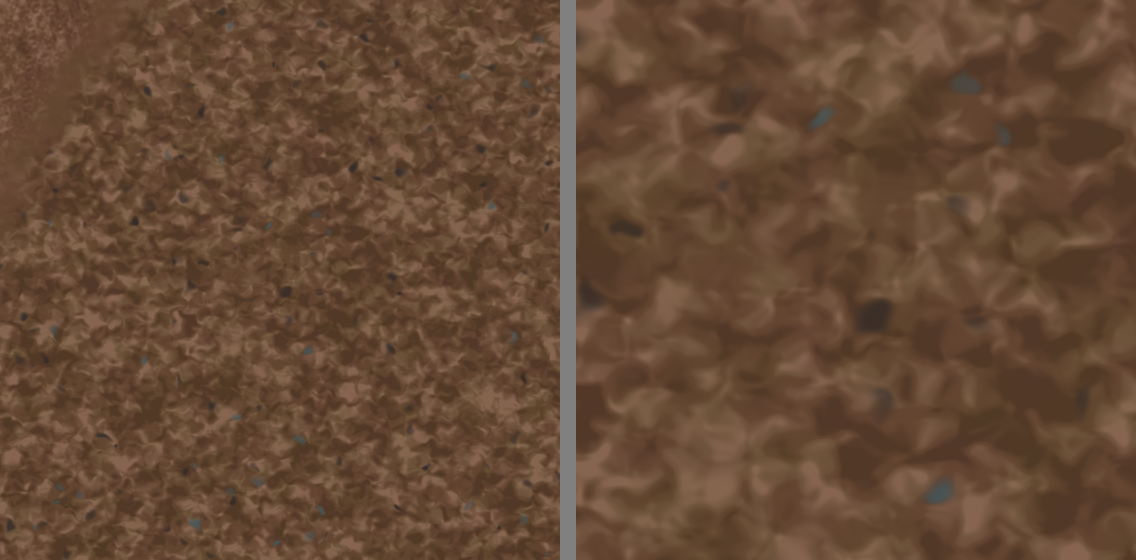
Left, the full canvas; right, a detail of the centre.
A WebGL 2 fragment shader for this texture:

```glsl
#version 300 es
precision highp float;
// Soft brown granular ground with dark and blue-grey specks and a finer worn corner.

uniform vec2 u_resolution;
out vec4 fragColor;

const vec3 UMBER = vec3(0.320, 0.222, 0.152);
const vec3 EARTH = vec3(0.388, 0.272, 0.190);
const vec3 CLAY  = vec3(0.432, 0.322, 0.234);
const vec3 SAND  = vec3(0.525, 0.395, 0.312);
const vec3 CHARCOAL = vec3(0.190, 0.160, 0.150);
const vec3 SLATE    = vec3(0.270, 0.350, 0.370);

const float GRAIN_SCALE = 46.0;            // coarse grains across the canvas
const float GRAIN_GAIN = 4.0;              // brings the grain noise to unit deviation
const float WARP_AMOUNT = 0.006;
const float SPECK_CELLS = 26.0;
const float DARK_SHARE = 0.13;             // share of cells with a dark speck
const float BLUE_SHARE = 0.05;             // share of cells with a blue speck
const vec2 SPECK_RADIUS = vec2(0.14, 0.30); // smallest and largest, in cells
const vec2 CORNER_SIZE = vec2(0.24, 0.37); // reach along the top and left edges

float hash(vec2 p) {
    return fract(sin(dot(p, vec2(127.1, 311.7))) * 43758.5453);
}

// Value noise, centred on zero
float noise(vec2 p) {
    vec2 i = floor(p), f = fract(p);
    f = f * f * (3.0 - 2.0 * f);
    float low = mix(hash(i), hash(i + vec2(1, 0)), f.x);
    float high = mix(hash(i + vec2(0, 1)), hash(i + vec2(1, 1)), f.x);
    return mix(low, high, f.y) - 0.5;
}

vec2 rotate(vec2 p, float angle) {
    float c = cos(angle), s = sin(angle);
    return vec2(c * p.x - s * p.y, s * p.x + c * p.y);
}

// Irregular grains, slightly wider than tall
float grainTone(vec2 p) {
    vec2 q = p * vec2(0.9, 1.1) * GRAIN_SCALE;
    float tone = 0.28 * noise(rotate(q, 0.5) * 0.36 + 7.0);
    tone += 0.68 * noise(rotate(q, 0.3) + 31.0);
    tone += 0.80 * noise(rotate(q, -0.4) * 1.85 + 57.0);
    tone += 0.32 * noise(rotate(q, 0.9) * 3.7 + 83.0);
    return tone * GRAIN_GAIN;
}

// Finer mottling of the corner
float fineTone(vec2 p) {
    float tone = 0.50 * noise(rotate(p, 0.4) * 22.0 + 11.0);
    tone += 0.55 * noise(rotate(p, 0.8) * 95.0 + 43.0);
    tone += 0.60 * noise(rotate(p, -0.3) * 190.0 + 71.0);
    return tone * 3.4;
}

// Tone in deviations from the mean, mapped to the ground colours
vec3 groundColour(float tone) {
    vec3 colour = mix(UMBER, EARTH, smoothstep(-1.7, -0.1, tone));
    colour = mix(colour, CLAY, smoothstep(-0.15, 0.75, tone));
    return mix(colour, SAND, smoothstep(0.6, 2.0, tone));
}

// Coverage of dark specks in x, blue specks in y
vec2 specks(vec2 p) {
    vec2 q = p * SPECK_CELLS, cell = floor(q), cover = vec2(0.0);
    for (int y = -1; y <= 1; y++) {
        for (int x = -1; x <= 1; x++) {
            vec2 id = cell + vec2(x, y);
            float kind = hash(id + 17.3);
            vec2 centre = id + vec2(hash(id + 3.1), hash(id + 9.7));
            float radius = mix(SPECK_RADIUS.x, SPECK_RADIUS.y, hash(id + 23.9));
            vec2 offset = rotate(q - centre, 6.2832 * hash(id + 41.7));
            float shape = 1.0 - smoothstep(0.25, 1.25, length(offset * vec2(0.85, 1.2)) / radius);
            shape *= mix(0.4, 0.9, hash(id + 61.3));
            float isDark = step(kind, DARK_SHARE);
            float isBlue = step(kind, DARK_SHARE + BLUE_SHARE) - isDark;
            cover = max(cover, shape * vec2(isDark, isBlue));
        }
    }
    return cover;
}

void main() {
    vec2 uv = gl_FragCoord.xy / u_resolution;
    vec2 warp = vec2(noise(uv * 70.0 + 5.0), noise(uv * 70.0 + 95.0));
    vec2 p = uv + 2.0 * WARP_AMOUNT * warp;

    // Corner: fine mottling, then a smooth diagonal band, then open grain
    float reach = dot(vec2(uv.x, 1.0 - uv.y) / CORNER_SIZE, vec2(1.0));
    reach += 0.25 * noise(uv * 14.0);
    float open = smoothstep(0.95, 1.35, reach);
    float fine = 1.0 - smoothstep(0.55, 0.95, reach);
    float tone = grainTone(p) * mix(0.22, 1.0, open) * (1.0 - fine);
    tone += (fineTone(uv) + 0.2) * fine;

    // Ground with a slight drift between olive and rose
    vec3 colour = groundColour(tone);
    colour += vec3(0.012, -0.008, 0.016) * noise(uv * 38.0 + 121.0);
    colour += vec3(0.010, 0.000, 0.010) * fine;

    vec2 cover = specks(p) * open;
    colour = mix(colour, CHARCOAL, cover.x);
    colour = mix(colour, SLATE, cover.y);
    fragColor = vec4(colour, 1.0);
}
```
